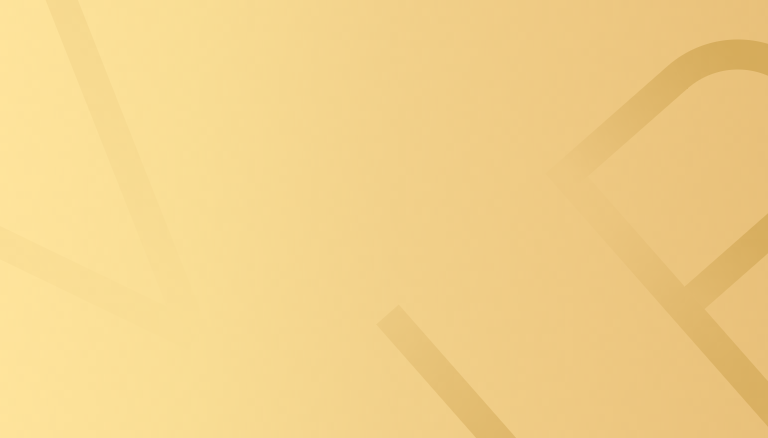
This background is drawn by a Shadertoy shader. Its source:

```glsl
// Warm golden gradient with broad, half-faded ribbons laid over it.
// Ribbons are distance-field bars and one arc; each carries an ink strength
// that varies along its length. A faint grain breaks up the gradient's bands.

// Gradient stops, evenly spaced from left to right
const int STOPS = 5;
const vec3 GOLD[STOPS] = vec3[STOPS](
    vec3(0.997, 0.892, 0.608),
    vec3(0.976, 0.868, 0.580),
    vec3(0.949, 0.820, 0.542),
    vec3(0.934, 0.788, 0.511),
    vec3(0.912, 0.755, 0.478));
const vec3 INK = vec3(0.83, 0.665, 0.345);

// Lengths are in canvas heights
const float HALF_WIDTH = 0.0343;
const vec2 RISE = vec2(0.7508, 0.6605);    // direction of the rising bars
const vec2 FALL = vec2(0.6605, -0.7508);   // direction of the falling bars
const vec2 CORNER = vec2(1.2934, 0.6005);  // where the right ribbons meet
const vec2 BRANCH = vec2(1.5830, 0.3175);  // start of the lower rising bar
const vec2 LOOSE_END = vec2(0.8847, 0.2820);
const float RISE_LENGTH = 0.338;
const float BEND_RADIUS = 0.208;
const float LONG = 1.2;                    // runs past the canvas edge
const float GRAIN_CELLS = 55.0;            // grain cells per canvas height
const float GRAIN_STRENGTH = 0.004;

float hash(vec2 p) {
    return fract(sin(dot(p, vec2(12.9898, 78.233))) * 43758.5453);
}

// Smooth coverage of a signed distance over about one pixel
float cover(float d) {
    return clamp(0.5 - d * iResolution.y, 0.0, 1.0);
}

// Square-ended bar: x is its coverage, y the distance travelled along it
vec2 bar(vec2 p, vec2 start, vec2 dir, float len) {
    vec2 q = p - start;
    float along = dot(q, dir);
    float across = abs(dot(q, vec2(-dir.y, dir.x))) - HALF_WIDTH;
    float ends = abs(along - 0.5 * len) - 0.5 * len;
    return vec2(cover(max(across, ends)), along);
}

vec3 goldGradient(float x) {
    vec3 color = GOLD[0];
    for (int i = 1; i < STOPS; i++) {
        float t = clamp(x * float(STOPS - 1) - float(i - 1), 0.0, 1.0);
        color = mix(color, GOLD[i], t);
    }
    return color;
}

// Two pale ribbons on the left that fade out where they converge
float paleRibbons(vec2 p) {
    vec2 steepStart = vec2(0.105, 1.091), steep = vec2(0.434, 0.258) - steepStart;
    vec2 flatStart = vec2(-0.091, 0.490), shallow = vec2(0.445, 0.231) - flatStart;
    vec2 a = bar(p, steepStart, normalize(steep), length(steep));
    vec2 b = bar(p, flatStart, normalize(shallow), length(shallow));
    float inkA = a.x * mix(0.17, 0.01, clamp(a.y / length(steep), 0.0, 1.0));
    float inkB = b.x * mix(0.10, 0.01, clamp(b.y / length(shallow), 0.0, 1.0));
    return max(inkA, inkB);
}

// Rising bar that bends over, a falling bar and a branch between them
float cornerRibbons(vec2 p) {
    vec2 rise = bar(p, CORNER, RISE, RISE_LENGTH);
    vec2 fall = bar(p, CORNER - FALL * HALF_WIDTH, FALL, LONG);
    vec2 branch = bar(p, BRANCH, RISE, LONG);

    // Arc tangent to the end of the rising bar
    vec2 q = p - (CORNER + RISE * RISE_LENGTH + FALL * BEND_RADIUS);
    float ring = abs(length(q) - BEND_RADIUS) - HALF_WIDTH;
    float bend = cover(max(ring, -dot(q, RISE)));

    float riseInk = mix(0.05, 0.90, clamp(rise.y / 0.47, 0.0, 1.0));
    float fallInk = mix(0.06, 0.72, smoothstep(0.10, 0.75, fall.y));
    float branchInk = mix(0.38, 0.78, clamp(branch.y / 0.20, 0.0, 1.0));
    float ink = min(rise.x + bend, 1.0) * riseInk;
    return max(ink, max(fall.x * fallInk, branch.x * branchInk));
}

// Free bar that darkens toward the bottom edge
float looseRibbon(vec2 p) {
    vec2 b = bar(p, LOOSE_END, FALL, LONG);
    return b.x * mix(0.20, 0.56, clamp(b.y / 0.38, 0.0, 1.0));
}

void mainImage(out vec4 fragColor, in vec2 fragCoord) {
    vec2 p = fragCoord / iResolution.y;
    vec3 color = goldGradient(fragCoord.x / iResolution.x);
    float ink = max(paleRibbons(p), max(cornerRibbons(p), looseRibbon(p)));
    color = mix(color, INK, ink);
    color += (hash(floor(p * GRAIN_CELLS)) - 0.5) * GRAIN_STRENGTH;
    fragColor = vec4(color, 1.0);
}
```
